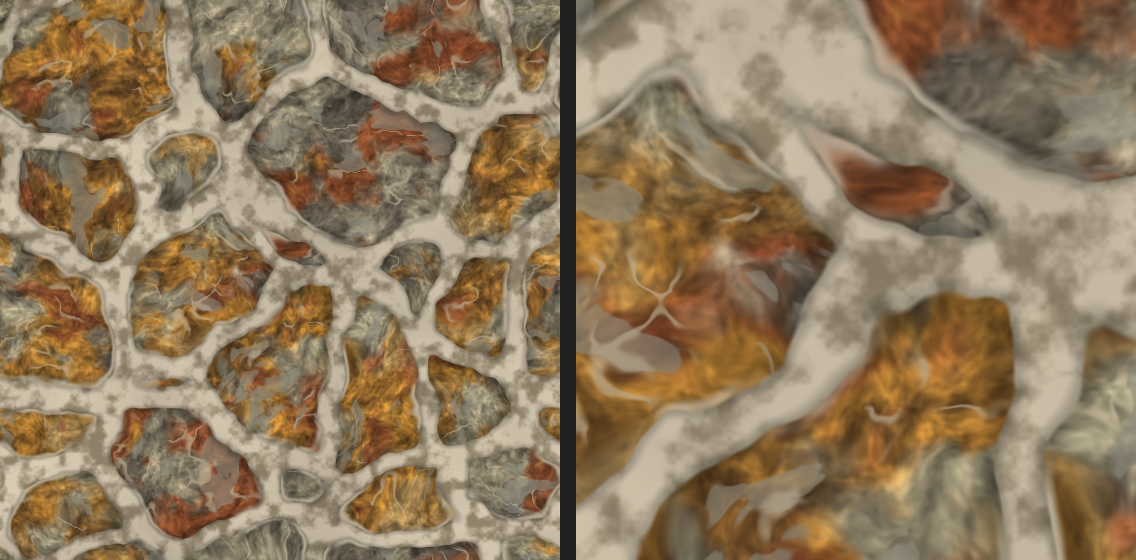
Left: the whole. Right: its middle third, enlarged.
Give the GLSL for this texture, as a Shadertoy shader.

```glsl
vec2 hash2(vec2 p) {
    vec3 h = fract(p.xyx * vec3(.1031, .1030, .0973));
    h += dot(h, h.yzx + 33.33);
    return fract((h.xx + h.yz) * h.zy);
}

// Value noise that wraps after a whole number of cells
float noise(vec2 p, float period) {
    vec2 i = floor(p), f = fract(p);
    f = f * f * (3. - 2. * f);
    vec2 a = mod(i, period), b = mod(i + 1., period);
    return mix(mix(hash2(a).x, hash2(vec2(b.x, a.y)).x, f.x),
               mix(hash2(vec2(a.x, b.y)).x, hash2(b).x, f.x), f.y);
}

float fbm(vec2 p, float period) {
    float sum = 0., amp = .533;
    for (int i = 0; i < 4; i++) {
        sum += amp * noise(p, period);
        p *= 2.;
        period *= 2.;
        amp *= .5;
    }
    return sum;
}

// Free noise for the local space of one stone
float rock(vec2 p) { return fbm(p, 2048.); }

// Stone centre in xy, growth weight in z
vec3 stoneSite(vec2 cell) {
    vec2 id = mod(cell, 5.);
    float size = hash2(id + 71.).x;
    return vec3(cell + .12 + .76 * hash2(id + 13.), .85 * size * size);
}

float power(vec2 p, vec3 site) {
    vec2 r = p - site.xy;
    return dot(r, r) - site.z;
}

vec3 mortarColor(vec2 uv) {
    float sand = fbm(uv * 45., 45.);
    float stain = fbm(uv * 7., 7.);
    vec3 col = mix(vec3(.54, .49, .40), vec3(.80, .75, .66), smoothstep(.22, .62, sand));
    return col * (.88 + .24 * stain);
}

vec3 stoneColor(vec2 local, vec2 id) {
    vec2 kind = hash2(id + 131.), turn = hash2(id + 57.);
    float angle = 6.283 * turn.x;
    mat2 rot = mat2(cos(angle), sin(angle), -sin(angle), cos(angle));
    vec2 q = rot * local + 20. + 60. * turn;

    // Mineral stains
    float bands = rock(q * vec2(1.6, 3.2));
    float cloud = rock(q * 2.3 + 31.);
    float grain = rock(q * 13.);
    vec3 col = mix(vec3(.42, .29, .15), vec3(.63, .44, .18), smoothstep(.3, .62, bands * .7 + grain * .3));
    col = mix(col, vec3(.67, .56, .37), .75 * smoothstep(.5, .72, rock(q * 2.7 + 77.)));
    float rust = smoothstep(.6, .8, rock(q * vec2(2., 3.5) + 9.) + .4 * pow(kind.y, 4.));
    col = mix(col, vec3(.47, .24, .15), .8 * rust);
    vec3 slate = mix(vec3(.35, .34, .30), vec3(.57, .55, .46), smoothstep(.3, .65, rock(q * 3. + 53.)));
    col = mix(col, slate, .9 * smoothstep(.54, .72, cloud + .42 * kind.x * kind.x - .03));

    // Split layers lit from the upper left
    vec2 toLight = rot * vec2(-.025, .025);
    vec2 layer = q * vec2(3., 5.);
    float slope = rock(layer) - rock(layer + toLight * vec2(3., 5.));
    col *= 1. + 1.6 * slope + .75 * (grain - .5);
    col *= .87 + .26 * noise(q * 45., 4096.);

    // Grey flakes and pale crinkles
    float flake = smoothstep(.64, .68, rock(q * vec2(3., 6.) + 19.));
    col = mix(col, vec3(.55, .54, .49), .6 * flake);
    vec2 bend = q * vec2(4., 7.) + 1.5 * rock(q * 4. + 5.);
    float ridge = abs(noise(bend, 4096.) - .5);
    float broken = smoothstep(.5, .72, noise(q * 6. + 41., 4096.));
    col = mix(col, vec3(.75, .70, .60), .6 * broken * smoothstep(.07, .01, ridge));
    return col;
}

void mainImage(out vec4 fragColor, in vec2 fragCoord) {
    vec2 uv = fragCoord / iResolution.xy;
    vec2 p = uv * 5.;
    p += .32 * (vec2(fbm(uv * 9., 9.), fbm(uv * 9. + 4.5, 9.)) - .5);
    vec2 base = floor(p);

    // Owning stone of a weighted Voronoi layout
    vec2 cell = base;
    vec3 site = stoneSite(base);
    float nearest = 1e3;
    for (int y = -2; y <= 2; y++)
    for (int x = -2; x <= 2; x++) {
        vec2 c = base + vec2(x, y);
        vec3 s = stoneSite(c);
        float reach = power(p, s);
        if (reach < nearest) {
            nearest = reach;
            site = s;
            cell = c;
        }
    }

    // Distance to its sides, blended to round the corners
    float sum = 0.;
    for (int y = -2; y <= 2; y++)
    for (int x = -2; x <= 2; x++) {
        vec3 s = stoneSite(base + vec2(x, y));
        float gap = distance(s.xy, site.xy);
        if (gap > .001) sum += exp(-20. * (power(p, s) - nearest) / (2. * gap));
    }
    float edge = -log(sum) / 20.;
    float inside = edge - .05 - .08 * fbm(uv * 6., 6.);

    // Stone with worn rim, set into shaded mortar
    vec3 stone = stoneColor(p - site.xy, mod(cell, 5.));
    stone *= 1. - .25 * smoothstep(.1, 0., inside);
    float worn = smoothstep(.4, .65, fbm(uv * 11., 11.));
    stone = mix(stone, vec3(.80, .76, .68), .75 * worn * smoothstep(.045, .01, inside));
    vec3 mortar = mortarColor(uv);
    mortar *= 1. - .22 * smoothstep(-.045, 0., inside);
    vec3 col = mix(mortar, stone, smoothstep(-.008, .008, inside));
    fragColor = vec4(clamp(col, 0., 1.), 1.);
}
```
